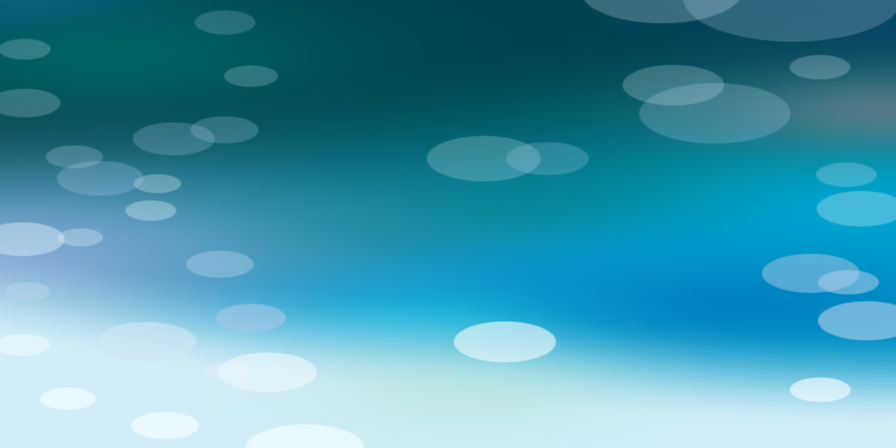
Write a Shadertoy shader that draws this background.

```glsl
const vec3 DEEP = vec3(0.0, 0.26, 0.30);
const vec3 TEAL = vec3(0.0, 0.52, 0.59);
const vec3 AZURE = vec3(0.0, 0.59, 0.78);
const vec3 PALE = vec3(0.82, 0.93, 0.97);

// Large discs: centre x, centre y, horizontal radius
const vec3 DISCS[16] = vec3[16](
    vec3(1.77, 1.005, 0.245), vec3(1.477, 1.02, 0.18),
    vec3(1.596, 0.747, 0.169), vec3(1.503, 0.81, 0.113),
    vec3(1.08, 0.646, 0.127), vec3(1.222, 0.646, 0.092),
    vec3(1.127, 0.237, 0.114), vec3(1.81, 0.39, 0.109),
    vec3(1.922, 0.534, 0.099), vec3(1.935, 0.284, 0.109),
    vec3(0.328, 0.237, 0.11), vec3(0.597, 0.169, 0.11),
    vec3(0.681, 0.0, 0.132), vec3(0.224, 0.602, 0.097),
    vec3(0.388, 0.69, 0.092), vec3(0.05, 0.466, 0.094));

float hash(float n) {
    return fract(sin(n * 12.99) * 4375.5);
}

float glow(vec2 p, vec2 centre, vec2 radius) {
    vec2 d = (p - centre) / radius;
    return exp(-dot(d, d));
}

vec3 backdrop(vec2 p) {
    // Sloping bands from dark teal down to azure
    float x = p.x - 1.0;
    float upper = p.y - 0.13 * x;
    vec3 col = mix(DEEP, TEAL, smoothstep(0.88, 0.48, upper));
    col = mix(col, AZURE, smoothstep(0.52, 0.37, upper));

    // Tints along the top
    col = mix(col, vec3(0.0, 0.38, 0.38), glow(p, vec2(0.25, 0.88), vec2(0.55, 0.13)));
    col = mix(col, vec3(0.04, 0.38, 0.50), glow(p, vec2(0.0, 1.02), vec2(0.35, 0.08)));
    col = mix(col, vec3(0.03, 0.27, 0.40), glow(p, vec2(2.0, 1.0), vec2(0.6, 0.16)));
    col = mix(col, vec3(0.36, 0.48, 0.52), 0.9 * glow(p, vec2(2.0, 0.75), vec2(0.4, 0.09)));

    // Mist on the left, cyan and blue light on the right
    col = mix(col, vec3(0.50, 0.66, 0.83), glow(p, vec2(0.0, 0.42), vec2(0.75, 0.2)));
    col = mix(col, vec3(0.0, 0.65, 0.82), 0.9 * glow(p, vec2(1.95, 0.54), vec2(0.45, 0.11)));
    col = mix(col, vec3(0.0, 0.51, 0.76), glow(p, vec2(1.65, 0.32), vec2(0.45, 0.09)));
    col = mix(col, vec3(0.1, 0.72, 0.87), 0.8 * glow(p, vec2(0.95, 0.28), vec2(0.3, 0.07)));

    // Bright floor with a mint centre
    float lower = p.y + 0.1 * x - 0.04 * x * x;
    col = mix(col, PALE, smoothstep(0.33, 0.1, lower));
    return mix(col, vec3(0.70, 0.90, 0.86), 0.6 * glow(p, vec2(1.05, 0.13), vec2(0.35, 0.1)));
}

// Blends in one translucent disc; lower discs are more opaque
vec3 addDisc(vec3 col, vec2 p, vec3 disc, float seed) {
    float d = length((p - disc.xy) * vec2(1.0, 2.5)) - disc.z;
    float edge = fwidth(d);
    float alpha = mix(0.7, 0.23, smoothstep(0.1, 0.72, disc.y));
    vec3 tint = mix(vec3(0.65, 0.78, 0.90), vec3(0.95, 1.0, 1.0), hash(seed));
    tint = mix(tint, vec3(0.95, 0.99, 1.0), smoothstep(0.3, 0.1, disc.y));
    return mix(col, tint, alpha * smoothstep(edge, -edge, d));
}

void mainImage(out vec4 fragColor, in vec2 fragCoord) {
    vec2 p = fragCoord / iResolution.y;
    vec3 col = backdrop(p);

    // Small discs zigzagging down the left side
    for (int i = 0; i < 16; i++) {
        float n = float(i);
        vec2 centre = vec2(0.3 + 0.26 * sin(2.8 * n + 2.25), 0.95 - 0.06 * n);
        col = addDisc(col, p, vec3(centre, 0.05 + 0.03 * hash(n + 3.0)), n);
    }

    // Small discs down the right edge
    for (int i = 0; i < 4; i++) {
        float n = float(i);
        col = addDisc(col, p, vec3(1.87 + 0.04 * sin(2.0 * n - 1.5), 0.85 - 0.24 * n, 0.068), n + 20.0);
    }

    for (int i = 0; i < 16; i++) {
        col = addDisc(col, p, DISCS[i], float(i) + 40.0);
    }
    fragColor = vec4(col, 1.0);
}
```
